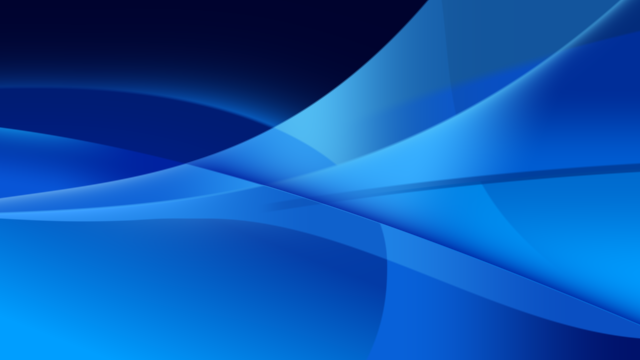
Give the GLSL for this background, as a WebGL 2 fragment shader.

```glsl
#version 300 es
precision highp float;
// Overlapping translucent blue sails and ribbons sweeping over a navy sky.

uniform vec2 u_resolution;
out vec4 outColor;

// Palette
const vec3 NAVY   = vec3(0.00, 0.01, 0.18);
const vec3 INDIGO = vec3(0.00, 0.11, 0.45);
const vec3 SHADE  = vec3(0.00, 0.12, 0.62);
const vec3 ROYAL  = vec3(0.01, 0.23, 0.65);
const vec3 COBALT = vec3(0.03, 0.33, 0.84);
const vec3 TEAL   = vec3(0.08, 0.36, 0.66);
const vec3 AZURE  = vec3(0.00, 0.62, 1.00);
const vec3 SKY    = vec3(0.21, 0.68, 1.00);
const vec3 PALE   = vec3(0.34, 0.77, 0.97);
const vec3 WHITE  = vec3(0.65, 0.87, 1.00);

// Curve heights at four evenly spaced stations
const vec4 SAIL_TOP = vec4(0.449, 0.514, 0.664, 1.0);
const vec4 RIBBON   = vec4(0.407, 0.456, 0.623, 1.0);
const vec4 CREASE   = vec4(0.646, 0.525, 0.333, 0.097);
const vec4 FOLD     = vec4(0.690, 0.710, 0.784, 1.0);
const float SAIL_SPAN = 0.669, RIBBON_SPAN = 0.970, FOLD_SPAN = 0.891;

// Large rounded shadow
const vec2 DOME_CENTER = vec2(0.052, 0.259);
const vec2 DOME_RADII  = vec2(0.553, 0.498);
const float DOME_DROP = 0.667, DOME_POWER = 2.2;

const float SHADE_WIDTH = 0.042;
const float RIM_WIDTH   = 0.022;

// Cubic through four values placed at t = 0, 1/3, 2/3, 1
float through(float t, vec4 h) {
    vec4 d = t - vec4(0.0, 1.0, 2.0, 3.0) / 3.0;
    vec4 w = vec4(d.y * d.z * d.w, d.x * d.z * d.w, d.x * d.y * d.w, d.x * d.y * d.z);
    return dot(w * vec4(-4.5, 13.5, -13.5, 4.5), h);
}

// Antialiased step: 1 where d is positive
float edge(float d) {
    float w = fwidth(d) + 1e-5;
    return smoothstep(-w, w, d);
}

float falloff(float d, float width) { return exp(-max(d, 0.0) / width); }

// Negative inside the dome, positive outside
float domeDistance(vec2 p) {
    vec2 q = p - DOME_CENTER;
    q /= vec2(DOME_RADII.x, q.y > 0.0 ? DOME_RADII.y : DOME_DROP);
    q = pow(abs(q) + 1e-4, vec2(DOME_POWER));
    return pow(q.x + q.y, 1.0 / DOME_POWER) - 1.0;
}

void main() {
    vec2 p = gl_FragCoord.xy / u_resolution;
    float u = p.x, v = p.y;

    // Signed heights: positive below each curve
    float sail = through(u / SAIL_SPAN, SAIL_TOP) - v;
    float ribbon = through(u / RIBBON_SPAN, RIBBON) - v;
    float crease = through(u, CREASE) - v;
    float hem = 0.393 - 0.336 * smoothstep(0.325, 1.04, u) - 0.008 * sin(u * 12.0) * smoothstep(0.3, 0.2, u) - v;
    float s = u - 0.573;
    float arch = 0.6875 + s * (0.6446 - 0.267 * s) - v;
    s = u - 0.42;
    float band = 0.435 + s * (0.2825 - 0.157 * s) - v;
    float pastFold = edge(u - through((1.0 - v) / FOLD_SPAN, FOLD));
    float dome = domeDistance(p);
    float outside = edge(dome);

    // Night sky, glow over the dome and its dark interior
    vec3 glow = mix(vec3(0.02, 0.20, 0.53), vec3(0.03, 0.38, 0.78), smoothstep(0.1, 0.45, u));
    vec3 col = mix(NAVY, glow, falloff(dome, 0.11));
    vec3 interior = mix(INDIGO, SHADE, smoothstep(0.0, -0.45, dome) * 0.4);
    col = mix(interior, col, smoothstep(-0.012, 0.012, dome));

    // Lens at the left, below the crease
    vec3 lens = mix(SHADE + vec3(0.0, 0.06, 0.03), COBALT, smoothstep(0.04, 0.16, crease));
    lens = mix(lens, SHADE, smoothstep(0.08, 0.27, u) * 0.8);
    lens += vec3(0.05, 0.32, 0.2) * falloff(crease, 0.035) * smoothstep(0.22, 0.0, u);
    col = mix(col, lens, edge(crease));

    // Upper sail with a pale center
    float peak = (u - 0.47) / 0.13;
    vec3 cloth = mix(COBALT + vec3(0.02, 0.05, 0.0), TEAL, smoothstep(0.3, 0.65, u));
    cloth = mix(cloth, PALE, 0.92 * exp(-peak * peak));
    cloth = mix(cloth, COBALT, 0.9 * smoothstep(-0.01, 0.03, arch) * smoothstep(0.52, 0.8, u));
    cloth = mix(cloth, vec3(0.05, 0.48, 0.95), 0.45 * (1.0 - outside) * smoothstep(0.25, 0.4, u));
    cloth *= 1.0 - 0.07 * pastFold;
    cloth = mix(cloth, WHITE, 0.5 * falloff(sail, RIM_WIDTH) * smoothstep(0.5, 0.1, u));
    col = mix(col, cloth, edge(sail));

    // Fan between ribbon and crease
    vec3 fan = mix(vec3(0.0, 0.18, 0.6), vec3(0.0, 0.36, 0.82), smoothstep(0.76, 0.53, v));
    fan = mix(fan, vec3(0.01, 0.17, 0.48), smoothstep(0.005, -0.005, arch) * step(0.7, u));
    float lit = 1.0 - smoothstep(0.66, 0.92, u + 0.3 * ribbon);
    fan = mix(fan, SKY, lit);
    vec3 pool = mix(vec3(0.0, 0.42, 0.81), AZURE, smoothstep(0.52, 0.2, v));
    pool = mix(pool, AZURE, 0.5 * (1.0 - pastFold));
    fan = mix(fan, pool, edge(band - 0.015) * smoothstep(0.54, 0.77, u));
    float stripe = smoothstep(-0.004, 0.004, band) * smoothstep(0.027, 0.02, band);
    fan = mix(fan, INDIGO + vec3(0.0, 0.1, 0.1), stripe * mix(0.12, 0.75, smoothstep(0.5, 0.85, u)));
    fan = mix(fan, PALE, 0.7 * falloff(ribbon, RIM_WIDTH));
    col = mix(col, fan, smoothstep(-0.006, 0.006, ribbon));

    // Dark shading that rests on the crease
    float shade = falloff(-crease, SHADE_WIDTH) * edge(-crease) * edge(sail);
    col = mix(col, SHADE, 0.88 * shade * smoothstep(0.22, 0.36, u));

    // Translucent strip under the crease
    vec3 strip = mix(vec3(0.12, 0.51, 0.9), vec3(0.04, 0.31, 0.76), smoothstep(0.58, 0.9, u));
    strip = mix(strip, vec3(0.06, 0.38, 0.8), (1.0 - outside) * smoothstep(0.25, 0.5, u));
    strip += 0.12 * falloff(ribbon, 0.03) * smoothstep(0.45, 0.1, u);
    strip = mix(strip, INDIGO, 0.15 * stripe * smoothstep(0.4, 0.45, u));
    col = mix(col, strip, edge(crease) * smoothstep(-0.006, 0.006, ribbon));

    // Floor: bright at lower left, dark at lower right
    vec3 ground = mix(ROYAL, AZURE, clamp(1.24 - 2.0 * v - 1.4 * u, 0.0, 1.0));
    float bump = (u - 0.3) / 0.16;
    ground += vec3(0.1, 0.16, 0.11) * falloff(hem, 0.06) * exp(-bump * bump);
    vec3 corner = mix(vec3(0.03, 0.38, 0.85), vec3(0.0, 0.07, 0.42), smoothstep(0.62, 1.0, u));
    ground = mix(ground, corner, outside);
    col = mix(col, ground, edge(hem));

    outColor = vec4(col, 1.0);
}
```
